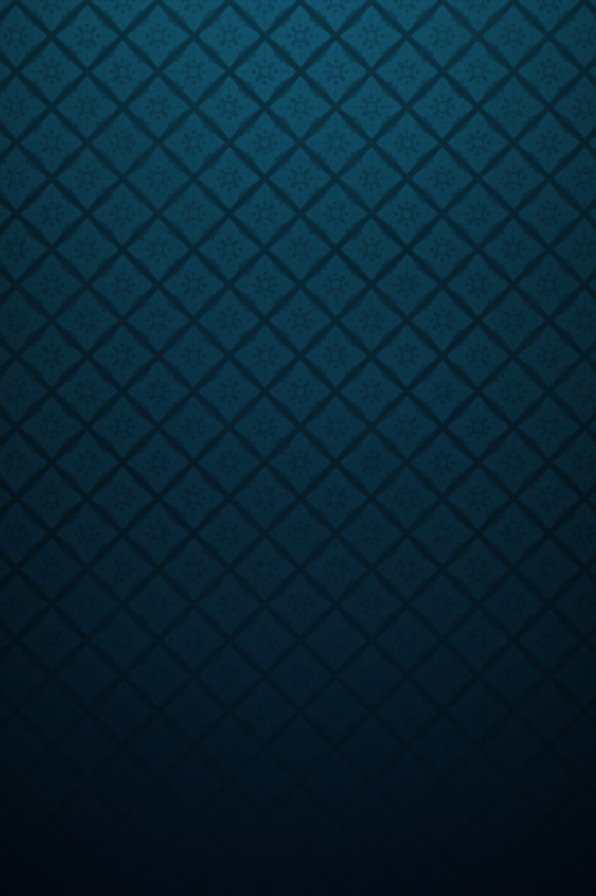
This pattern is drawn by a Shadertoy shader. Its source:

```glsl
const float PERIOD = 0.0793;              // motif spacing in canvas heights
const vec2 ANCHOR = vec2(0.0026, 0.9596); // one motif centre, x from the middle

float hash(vec2 p) {
    vec3 q = fract(vec3(p.xyx) * 0.1031);
    q += dot(q, q.yzx + 33.33);
    return fract((q.x + q.y) * q.z);
}

float valueNoise(vec2 p) {
    vec2 i = floor(p), f = fract(p);
    f = f * f * (3.0 - 2.0 * f);
    return mix(mix(hash(i), hash(i + vec2(1, 0)), f.x),
               mix(hash(i + vec2(0, 1)), hash(i + vec2(1, 1)), f.x), f.y);
}

float fill(float d, float blur) {
    return 1.0 - smoothstep(-blur, blur, d);
}

// Pointed petal along x: two circular arcs meeting at the tips
float petal(vec2 p, float halfLength, float halfWidth) {
    float offset = (halfLength * halfLength - halfWidth * halfWidth) / (2.0 * halfWidth);
    return length(vec2(p.x, abs(p.y) + offset)) - offset - halfWidth;
}

// Mirror into one eighth of the plane
vec2 foldEighth(vec2 p) {
    p = abs(p);
    return p.x > p.y ? p : p.yx;
}

// Four broad leaves, shoulder leaflets and diagonal lobes
float leafOutline(vec2 q) {
    float tip = petal(q - vec2(0.25, 0.0), 0.18, 0.105);
    float shoulder = petal(q - vec2(0.235, 0.09), 0.085, 0.05);
    float lobe = length(q - vec2(0.15)) - 0.065;
    float body = (q.x + q.y - 0.29) * 0.707;
    return min(min(tip, shoulder), min(lobe, body));
}

// Small cut-out flower around the heart
float innerFlower(vec2 q) {
    vec2 diagonal = vec2(q.x + q.y, q.y - q.x) * 0.7071;
    float diagonalPetal = petal(diagonal - vec2(0.125, 0.0), 0.062, 0.036);
    float bud = length(q - vec2(0.15, 0.0)) - 0.032;
    float ring = abs(length(q) - 0.075) - 0.018;
    return min(min(diagonalPetal, bud), ring);
}

void mainImage(out vec4 fragColor, in vec2 fragCoord) {
    vec2 uv = fragCoord / iResolution.y;
    float aspect = iResolution.x / iResolution.y;
    vec2 centred = uv - vec2(0.5 * aspect, 0.0);
    float height = uv.y;
    float blur = max(0.9 / (iResolution.y * PERIOD), 0.018);

    // Diagonal lattice of diamond cells
    vec2 grid = (centred - ANCHOR) / PERIOD;
    vec2 lattice = vec2(grid.x + grid.y, grid.x - grid.y);
    vec2 cell = round(lattice);
    vec2 local = lattice - cell;
    vec2 p = 0.5 * vec2(local.x + local.y, local.x - local.y);

    // Slightly uneven printing of the motif
    float wobble = valueNoise(grid * 9.0) - 0.5;
    vec2 q = foldEighth(p);
    float leaves = fill(leafOutline(q) + 0.018 * wobble, blur);
    float cutout = fill(innerFlower(q) + 0.012 * wobble, blur);
    float vein = fill(petal(q - vec2(0.28, 0.0), 0.075, 0.012), blur);
    float motif = leaves * (1.0 - 0.75 * cutout) * (1.0 - 0.3 * vein);

    // Dark lines between the diamonds
    float edge = 0.5 - max(abs(local.x), abs(local.y));
    float line = fill(edge - 0.055, blur * 1.5);

    // Contrast fades toward the foot and varies with wear
    float wear = 0.8 + 0.25 * valueNoise(grid * 1.3 + 40.0) + 0.12 * (hash(cell + 71.0) - 0.5);
    float contrast = mix(0.2, 1.0, smoothstep(0.0, 0.55, height)) * wear;
    float relief = 1.0 + contrast * (0.26 * motif - 0.13 - 0.17 * line);

    // Teal light from above, darker at the sides
    vec3 foot = vec3(0.010, 0.040, 0.078);
    vec3 head = vec3(0.050, 0.252, 0.325);
    vec3 color = mix(foot, head, height);
    float side = 2.0 * centred.x / aspect;
    float vignette = 1.13 - 0.34 * side * side;
    float clouds = 0.96 + 0.08 * valueNoise(uv * 7.0);

    // Fine cloth grain
    float grain = valueNoise(uv * vec2(420.0, 300.0)) - 0.5;
    color *= relief * vignette * clouds * (1.0 + 0.09 * grain);

    fragColor = vec4(color, 1.0);
}
```
